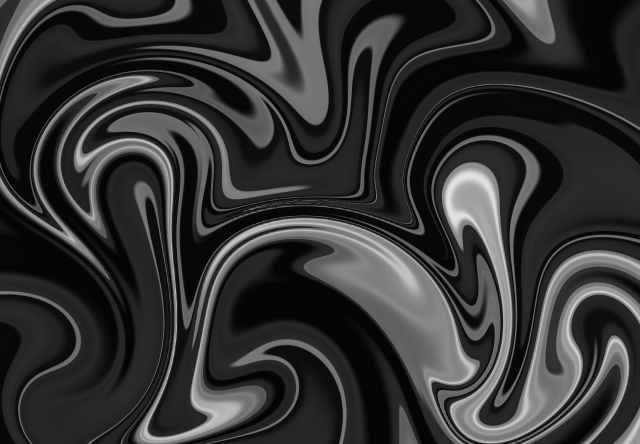
Give the GLSL for this background, as a Shadertoy shader.

```glsl
// Dark monochrome liquid marble: layered grey bands folded and curled by vortices.

const vec2  VORTEX_GRID  = vec2(4.0, 3.0);   // columns, rows over the canvas
const float JITTER       = 0.55;             // vortex displacement, in cells
const vec2  RADIUS_RANGE = vec2(0.19, 0.31); // in canvas heights
const vec2  TWIST_RANGE  = vec2(2.1, 4.1);   // radians at the vortex centre
const float MEANDER      = 0.19;             // strength of the loose folds
const float MEANDER_FREQ = 2.9;
const vec2  DRIFT        = vec2(0.55, 0.75); // layer periods per canvas height
const float RELIEF       = 1.1;              // irregularity of the layers
const float RELIEF_FREQ  = 1.7;
const float SHADE_AMOUNT = 0.35;             // broad tonal variation
const float STRIA_AMOUNT = 0.07;             // faint lines inside the layers
const float STRIA_FREQ   = 75.0;
const float MEAN_TONE    = 0.2;
const uint  SEED         = 37u;
const int   SAMPLES      = 2;                // per axis

// One period of layers: start, grey tone, softness of the leading edge.
const int LAYER_COUNT = 14;
const vec3 LAYERS[LAYER_COUNT] = vec3[](
    vec3(0.000, 0.03, 0.030), vec3(0.130, 0.15, 0.010),
    vec3(0.235, 0.05, 0.050), vec3(0.310, 0.47, 0.007),
    vec3(0.335, 0.14, 0.012), vec3(0.440, 0.02, 0.040),
    vec3(0.535, 0.16, 0.050), vec3(0.620, 0.43, 0.008),
    vec3(0.675, 0.58, 0.040), vec3(0.755, 0.74, 0.025),
    vec3(0.785, 0.52, 0.025), vec3(0.820, 0.14, 0.008),
    vec3(0.900, 0.05, 0.030), vec3(0.950, 0.42, 0.010));

// Integer hash giving two values in 0..1.
vec2 hash2(ivec2 cell) {
    uvec2 v = uvec2(cell + 4096) + SEED;
    v = v * 1664525u + 1013904223u;
    v.x += v.y * 1664525u;
    v.y += v.x * 1664525u;
    v ^= v >> 16u;
    v.x += v.y * 1664525u;
    v.y += v.x * 1664525u;
    v ^= v >> 16u;
    return vec2(v & 65535u) / 65535.0;
}

float cornerSlope(ivec2 cell, vec2 offset) {
    return dot(hash2(cell) * 2.0 - 1.0, offset);
}

// Smooth gradient noise, roughly -0.6 to 0.6.
float noise(vec2 p) {
    ivec2 c = ivec2(floor(p));
    vec2 f = fract(p);
    vec2 w = f * f * f * (f * (f * 6.0 - 15.0) + 10.0);
    float low = mix(cornerSlope(c, f),
                    cornerSlope(c + ivec2(1, 0), f - vec2(1.0, 0.0)), w.x);
    float high = mix(cornerSlope(c + ivec2(0, 1), f - vec2(0.0, 1.0)),
                     cornerSlope(c + ivec2(1, 1), f - vec2(1.0)), w.x);
    return mix(low, high, w.y);
}

// Rotate the plane around scattered centres, with neighbours spinning oppositely.
vec2 twirl(vec2 p, float aspect) {
    vec2 cellSize = vec2(aspect, 1.0) / VORTEX_GRID;
    for (int row = 0; row < int(VORTEX_GRID.y); row++) {
        for (int col = 0; col < int(VORTEX_GRID.x); col++) {
            ivec2 cell = ivec2(col, row);
            vec2 shift = (hash2(cell) - 0.5) * JITTER;
            vec2 traits = hash2(cell + 91);
            vec2 center = (vec2(cell) + 0.5 + shift) * cellSize;
            float radius = mix(RADIUS_RANGE.x, RADIUS_RANGE.y, traits.x);
            float spin = ((col + row) % 2 == 0) ? 1.0 : -1.0;
            vec2 d = p - center;
            float angle = spin * mix(TWIST_RANGE.x, TWIST_RANGE.y, traits.y)
                        * exp(-dot(d, d) / (radius * radius));
            float c = cos(angle), s = sin(angle);
            p = center + mat2(c, s, -s, c) * d;
        }
    }
    return p;
}

// Grey of the layer stack at a depth; footprint widens edges to stay smooth.
float layerTone(float depth, float footprint) {
    float u = fract(depth);
    float tone = LAYERS[LAYER_COUNT - 1].y;
    for (int i = 0; i < LAYER_COUNT; i++) {
        float soft = max(LAYERS[i].z, footprint);
        tone = mix(tone, LAYERS[i].y, smoothstep(0.0, soft, u - LAYERS[i].x));
    }
    return mix(tone, MEAN_TONE, smoothstep(0.15, 0.6, footprint));
}

float marble(vec2 p, float aspect) {
    vec2 q = twirl(p, aspect);
    vec2 m = q * MEANDER_FREQ;
    q += MEANDER * vec2(noise(m + 11.3), noise(m + 27.8));
    float depth = dot(q, DRIFT) + RELIEF * noise(q * RELIEF_FREQ + 5.7);
    float footprint = fwidth(depth) * 0.5;
    float shade = 1.0 + SHADE_AMOUNT * noise(q * 3.0 + 43.1);
    float stria = STRIA_AMOUNT * sin(depth * STRIA_FREQ)
                * (1.0 - smoothstep(0.005, 0.03, footprint));
    return layerTone(depth, footprint) * (shade + stria);
}

void mainImage(out vec4 fragColor, in vec2 fragCoord) {
    float aspect = iResolution.x / iResolution.y;
    float tone = 0.0;
    for (int i = 0; i < SAMPLES * SAMPLES; i++) {
        vec2 offset = (vec2(i % SAMPLES, i / SAMPLES) + 0.5) / float(SAMPLES) - 0.5;
        tone += marble((fragCoord + offset) / iResolution.y, aspect);
    }
    fragColor = vec4(vec3(tone / float(SAMPLES * SAMPLES)), 1.0);
}
```
